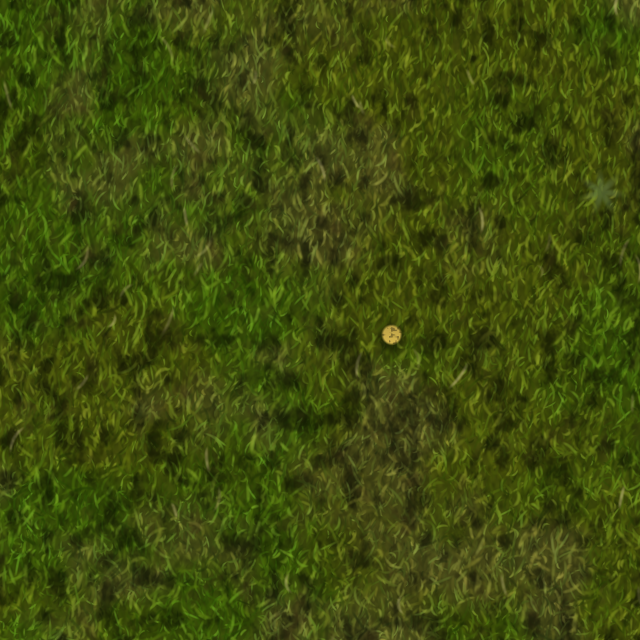
Reproduce this texture procedurally as a Shadertoy shader.

```glsl
// Mossy lawn: soft curved grass blades over dark soil, dry brown patches and one yellow bud.

const vec3 LUSH = vec3(0.225, 0.345, 0.022);
const vec3 OLIVE = vec3(0.272, 0.325, 0.032);
const vec3 DRY = vec3(0.335, 0.335, 0.130);
const vec3 EARTH = vec3(0.230, 0.190, 0.075);
const vec3 STRAW = vec3(0.540, 0.530, 0.310);
const vec3 SHEEN = vec3(0.085, 0.080, 0.085);
const vec3 BUD = vec3(0.780, 0.670, 0.290);
const vec3 ROSETTE = vec3(0.380, 0.460, 0.260);

// Sine-free hashes
float hash1(vec2 p) {
    vec3 q = fract(vec3(p.xyx) * 0.1031);
    q += dot(q, q.yzx + 33.33);
    return fract((q.x + q.y) * q.z);
}

vec4 hash4(vec2 p) {
    vec4 q = fract(vec4(p.xyxy) * vec4(0.1031, 0.1030, 0.0973, 0.1099));
    q += dot(q, q.wzxy + 33.33);
    return fract((q.xxyz + q.yzzw) * q.zywx);
}

float valueNoise(vec2 p) {
    vec2 cell = floor(p);
    vec2 f = fract(p);
    f = f * f * (3.0 - 2.0 * f);
    float low = mix(hash1(cell), hash1(cell + vec2(1, 0)), f.x);
    float high = mix(hash1(cell + vec2(0, 1)), hash1(cell + vec2(1, 1)), f.x);
    return mix(low, high, f.y);
}

float fbm(vec2 p) {
    float sum = 0.0;
    float gain = 0.53;
    for (int i = 0; i < 4; i++) {
        sum += gain * valueNoise(p);
        p = mat2(1.6, 1.2, -1.2, 1.6) * p + 17.3;
        gain *= 0.5;
    }
    return sum;
}

// Coverage of a tapered, bent blade centred at the origin
float bladeMask(vec2 p, float angle, float reach, float bend, float width) {
    float c = cos(angle);
    float s = sin(angle);
    p = vec2(c * p.x - s * p.y, s * p.x + c * p.y);
    float along = p.y / reach;
    float across = abs(p.x - bend * (along * along - 0.4));
    float taper = width * sqrt(max(1.0 - along * along, 0.0));
    return (1.0 - smoothstep(0.1 * taper, taper + 0.05, across))
        * (1.0 - smoothstep(0.45, 1.0, abs(along)));
}

// One jittered blade per cell, laid over the colour below
vec3 growBlades(vec3 below, vec3 tone, vec2 uv, float cells, float seed, float spread) {
    vec2 p = uv * cells + seed * 7.31;
    vec2 home = floor(p);
    for (int y = -1; y <= 1; y++) {
        for (int x = -1; x <= 1; x++) {
            vec2 cell = home + vec2(x, y);
            vec4 place = hash4(cell + seed * 19.0);
            vec4 look = hash4(cell + seed * 31.0 + 57.0);
            float angle = 0.12 + (place.z + look.w - 1.0) * spread;
            float reach = mix(0.30, 0.85, place.w);
            float mask = bladeMask(p - cell - place.xy, angle, reach,
                (look.x - 0.5) * 0.55, mix(0.07, 0.15, look.y));
            vec3 blade = tone * mix(0.58, 1.33, look.z) + SHEEN * pow(look.z, 4.0);
            blade.r *= mix(0.88, 1.08, look.y);
            below = mix(below, blade, mask * 0.74);
        }
    }
    return below;
}

// Sparse pale dead stems
vec3 scatterStraw(vec3 below, vec2 uv, float cells, float chance) {
    vec2 p = uv * cells;
    for (int i = 0; i < 9; i++) {
        vec2 cell = floor(p) + vec2(i % 3 - 1, i / 3 - 1);
        vec4 place = hash4(cell + 211.0);
        vec4 look = hash4(cell + 307.0);
        float mask = bladeMask(p - cell - place.xy, (place.z - 0.5) * 1.5,
            mix(0.25, 0.7, place.w), (look.x - 0.5) * 0.4, 0.06);
        below = mix(below, STRAW, mask * step(look.y, chance) * mix(0.3, 0.8, look.z));
    }
    return below;
}

vec3 addRosette(vec3 below, vec2 p, float radius) {
    float petals = 0.75 + 0.25 * cos(7.0 * atan(p.y, p.x) + 0.8);
    float mask = 1.0 - smoothstep(0.2, 1.1, length(p) / (radius * petals));
    return mix(below, ROSETTE, mask * 0.6);
}

vec3 addBud(vec3 below, vec2 p, float radius) {
    below *= 1.0 - 0.4 * (1.0 - smoothstep(0.8, 1.8, length(p + vec2(0.0, 0.004)) / radius));
    float speck = smoothstep(0.5, 0.95, valueNoise(p * 300.0 + 40.0));
    vec3 face = BUD * (1.0 - 0.35 * speck) * (1.0 - 5.0 * p.y);
    return mix(below, face, 1.0 - smoothstep(0.78, 1.12, length(p) / radius));
}

void mainImage(out vec4 fragColor, in vec2 fragCoord) {
    vec2 uv = fragCoord / iResolution.y;

    // Broad patches of lush, olive and dry growth
    float lush = smoothstep(0.38, 0.72, fbm(uv * 5.0 + 3.0) + 0.16 * (0.5 - uv.x));
    float band = exp(-30.0 * pow(uv.x - 0.60 + 0.12 * uv.y, 2.0));
    float dry = smoothstep(0.50, 0.82, fbm(uv * 8.0 + 31.0) + 0.10 * band);
    vec3 tone = mix(mix(OLIVE, LUSH, lush), DRY, dry * 0.75);

    // Soil shadows, then overlapping layers of blades, finer towards the top
    float soil = fbm(uv * vec2(60.0, 42.0));
    vec3 color = mix(tone * 0.6, mix(tone, EARTH, 0.3), soil);
    float spread = mix(1.6, 0.75, uv.y);
    for (int i = 0; i < 8; i++) {
        float layer = float(i);
        color = growBlades(color, tone, uv, 52.0 - 2.4 * layer, layer + 1.0, spread);
    }
    color = scatterStraw(color, uv, 24.0, 0.06);

    // Dark hollows, brown litter and fine grain
    float hollow = fbm(uv * vec2(42.0, 32.0) + 70.0);
    color *= mix(0.60, 1.09, smoothstep(0.22, 0.50, hollow));
    float litter = smoothstep(0.60, 0.82, fbm(uv * vec2(36.0, 28.0) + 120.0));
    color = mix(color, EARTH, litter * mix(0.25, 0.55, dry));
    color *= 0.88 + 0.26 * valueNoise(uv * vec2(170.0, 120.0));

    color = addRosette(color, uv - vec2(0.94, 0.70), 0.040);
    color = addBud(color, uv - vec2(0.612, 0.477), 0.0155);
    fragColor = vec4(clamp(color, 0.0, 1.0), 1.0);
}
```
